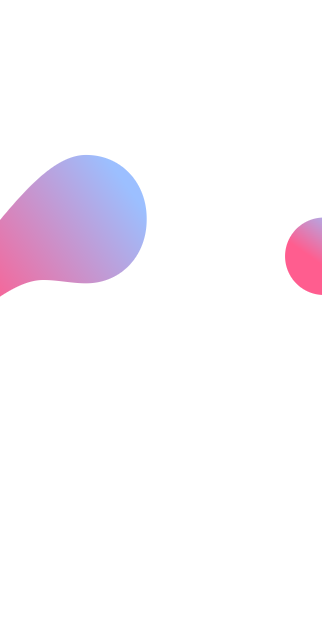
Write a WebGL 1 fragment shader that draws this background.

```glsl
precision highp float;
// Draws a pink-to-blue liquid drop and a small gradient disc on a white page.
uniform vec2 u_resolution;

// Lengths are fractions of the canvas height, origin at the lower left.
const vec3 PAPER = vec3(1.0);
const vec3 PINK = vec3(1.0, 0.365, 0.56);
const vec3 BLUE = vec3(0.61, 0.75, 1.0);

const vec2 HEAD_CENTER = vec2(0.1341, 0.6576);
const vec2 HEAD_RADII = vec2(0.0951, 0.1003);
const float HEAD_POWER = 2.08;     // slightly squarer than an ellipse
const float NECK_TOP = 0.6563;     // upper edge at the left border
const float NECK_TOP_SLOPE = 1.2;
const float NECK_BOTTOM = 0.5365;  // lower edge at the left border
const float NECK_BOTTOM_SLOPE = 0.65;
const vec2 WAIST = vec2(0.0677, 0.5625); // crest of the lower edge

const vec2 DISC_CENTER = vec2(0.5059, 0.5996);
const float DISC_RADIUS = 0.0605;

// Gradient ramps: colour mix at an anchor, and its change per unit.
const vec2 DROP_ANCHOR = vec2(0.0, 0.6563);
const vec2 DROP_RAMP = vec2(2.73, 2.0);
const float DROP_MIX = 0.35;
const vec2 DISC_RAMP = vec2(6.9, 9.9);
const float DISC_MIX = 0.155;

// Cubic from y0 with a starting slope to y1 with a level end.
float easeCurve(float x, float width, float y0, float slope, float y1) {
  float t = clamp(x / width, 0.0, 1.0);
  return mix(y0, y1, t * t * (3.0 - 2.0 * t))
       + slope * width * t * (1.0 - t) * (1.0 - t);
}

// Implicit drop shape, negative inside: round head, curved neck.
float dropField(vec2 p) {
  if (p.x > HEAD_CENTER.x) {
    vec2 q = pow(abs(p - HEAD_CENTER) / HEAD_RADII, vec2(HEAD_POWER));
    return (pow(q.x + q.y, 1.0 / HEAD_POWER) - 1.0) * HEAD_RADII.y;
  }
  float crown = HEAD_CENTER.y + HEAD_RADII.y;
  float base = HEAD_CENTER.y - HEAD_RADII.y;
  float top = easeCurve(p.x, HEAD_CENTER.x, NECK_TOP, NECK_TOP_SLOPE, crown);
  float bottom = p.x < WAIST.x
    ? easeCurve(p.x, WAIST.x, NECK_BOTTOM, NECK_BOTTOM_SLOPE, WAIST.y)
    : easeCurve(p.x - WAIST.x, HEAD_CENTER.x - WAIST.x, WAIST.y, 0.0, base);
  return max(p.y - top, bottom - p.y);
}

// Field divided by its gradient approximates the true distance.
float dropDistance(vec2 p, float pixel) {
  vec2 e = vec2(0.5 * pixel, 0.0);
  vec2 gradient = vec2(dropField(p + e.xy) - dropField(p - e.xy),
                       dropField(p + e.yx) - dropField(p - e.yx)) / pixel;
  return dropField(p) / max(length(gradient), 0.5);
}

float coverage(float dist, float pixel) {
  return clamp(0.5 - dist / pixel, 0.0, 1.0);
}

vec3 pinkToBlue(float t) {
  return mix(PINK, BLUE, clamp(t, 0.0, 1.0));
}

void main() {
  float pixel = 1.0 / u_resolution.y;
  vec2 p = gl_FragCoord.xy * pixel;

  // Drop
  vec3 dropColor = pinkToBlue(DROP_MIX + dot(p - DROP_ANCHOR, DROP_RAMP));
  vec3 color = mix(PAPER, dropColor, coverage(dropDistance(p, pixel), pixel));

  // Disc
  vec2 fromDisc = p - DISC_CENTER;
  vec3 discColor = pinkToBlue(DISC_MIX + dot(fromDisc, DISC_RAMP));
  color = mix(color, discColor, coverage(length(fromDisc) - DISC_RADIUS, pixel));

  gl_FragColor = vec4(color, 1.0);
}
```
